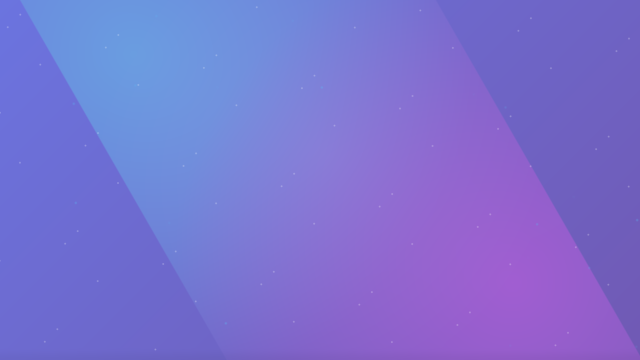
This background is drawn by a WebGL 2 fragment shader. Its source:

```glsl
#version 300 es
precision highp float;
// Violet gradient with a slanted band of blue and orchid glows, sprinkled with tiny dots.

#define BAND_START 0.0556    // left edge of the band along the top
#define BAND_WIDTH 1.155
#define BAND_SLOPE 0.574     // sideways shift per unit of descent
#define GLOW_RADIUS 0.95
#define HAZE_RADIUS 0.62
#define DOT_SPACING 0.2782
#define DOT_RADIUS 0.0018
#define DOT_ALPHA 0.26
#define SPARK_SPACING 0.17
#define SPARK_ALPHA 0.35

uniform vec2 u_resolution;
out vec4 fragColor;

const vec3 INDIGO = vec3(0.420, 0.455, 0.875);
const vec3 PLUM   = vec3(0.440, 0.350, 0.705);
const vec3 AZURE  = vec3(0.415, 0.615, 0.880);
const vec3 ORCHID = vec3(0.630, 0.370, 0.820);
const vec3 HAZE   = vec3(0.750, 0.720, 0.950);
const vec3 CYAN   = vec3(0.360, 0.720, 0.950);

// Linear falloff from 1 at the centre to 0 at the radius.
float glow(vec2 p, vec2 centre, float radius) {
    return max(0.0, 1.0 - length(p - centre) / radius);
}

float disc(float dist, float radius, float pixel) {
    return 1.0 - smoothstep(max(0.0, radius - pixel), radius + pixel, dist);
}

vec2 hash22(vec2 cell) {
    vec3 h = fract(cell.xyx * vec3(0.1031, 0.1030, 0.0973));
    h += dot(h, h.yzx + 33.33);
    return fract((h.xx + h.yz) * h.zy);
}

// Three dots per cell of a tilted square lattice.
float latticeDots(vec2 p, float pixel) {
    const vec2 axis = vec2(0.9792, 0.2030);
    const vec2 spots[3] = vec2[3](vec2(0.0), vec2(0.297, 0.448), vec2(0.903, 0.148));
    vec2 d = p - vec2(0.3287, 0.0972);
    vec2 q = vec2(dot(d, axis), dot(d, vec2(-axis.y, axis.x))) / DOT_SPACING;
    float sum = 0.0;
    for (int i = 0; i < 3; i++) {
        vec2 offset = fract(q - spots[i] + 0.5) - 0.5;
        sum += disc(length(offset) * DOT_SPACING, DOT_RADIUS, pixel);
    }
    return min(sum, 1.0);
}

// Sparse cyan sparks, one jittered candidate per cell.
float sparks(vec2 p, float pixel) {
    vec2 q = p / SPARK_SPACING;
    vec2 cell = floor(q);
    vec2 centre = 0.2 + 0.6 * hash22(cell + 7.0);
    float strength = smoothstep(0.75, 1.0, hash22(cell + 41.0).x);
    return strength * disc(length(fract(q) - centre) * SPARK_SPACING, 0.003, pixel);
}

void main() {
    // Height units, with y measured down from the top edge.
    float pixel = 1.0 / u_resolution.y;
    vec2 p = gl_FragCoord.xy * pixel;
    p.y = 1.0 - p.y;
    float aspect = u_resolution.x * pixel;

    // Diagonal base
    vec3 base = mix(INDIGO, PLUM, (p.x + p.y) / (aspect + 1.0));

    // Glows shown inside the band
    vec3 lit = mix(base, AZURE, glow(p, vec2(0.37, 0.15), GLOW_RADIUS));
    lit = mix(lit, ORCHID, glow(p, vec2(1.424, 0.785), GLOW_RADIUS));
    lit = mix(lit, HAZE, 0.16 * glow(p, vec2(0.90, 0.43), HAZE_RADIUS));

    // Slanted band mask
    float across = p.x - BAND_START - BAND_SLOPE * p.y;
    float edge = (abs(across - 0.5 * BAND_WIDTH) - 0.5 * BAND_WIDTH)
               / sqrt(1.0 + BAND_SLOPE * BAND_SLOPE);
    vec3 color = mix(base, lit, 1.0 - smoothstep(-pixel, pixel, edge));

    // Dots and a faint shade at the bottom edge
    color = mix(color, vec3(1.0), DOT_ALPHA * latticeDots(p, pixel));
    color = mix(color, CYAN, SPARK_ALPHA * sparks(p, pixel));
    color *= 1.0 - 0.04 * smoothstep(0.965, 1.0, p.y);

    fragColor = vec4(color, 1.0);
}
```
